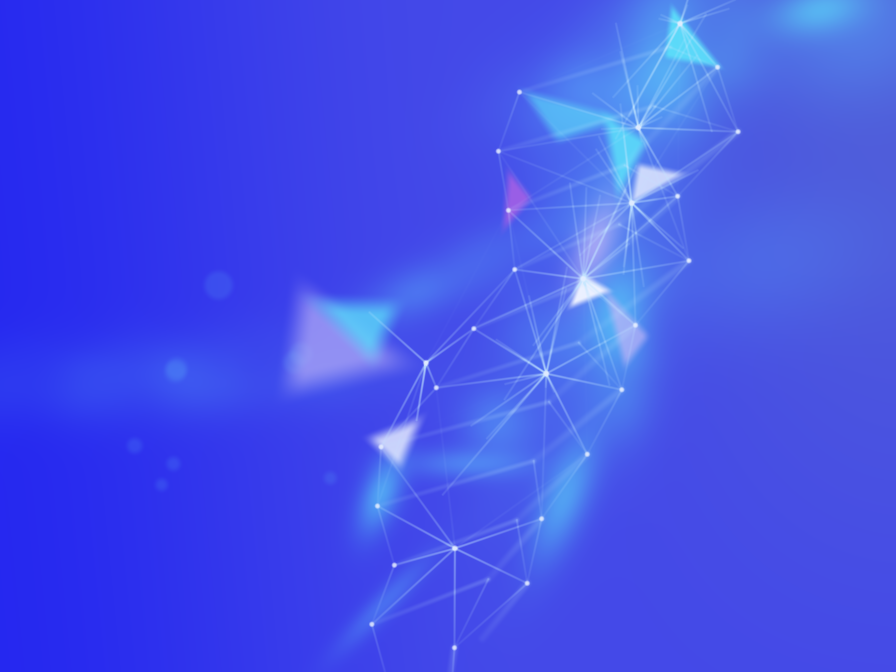
This background is drawn by a Shadertoy shader. Its source:

```glsl
const vec3 CYAN = vec3(.36, .88, .98);
const vec3 SKY = vec3(.34, .64, .97);
const vec3 PEARL = vec3(.92, .94, 1.);
const vec3 LILAC = vec3(.74, .70, .97);
const vec3 MAGENTA = vec3(.68, .38, .9);
const int RIM_COUNT = 10;
const int HUB_COUNT = 7;
const vec2 HUBS[HUB_COUNT] = vec2[HUB_COUNT](
    vec2(.813, .444), vec2(.868, .585), vec2(.94, .698), vec2(.95, .81),
    vec2(1.012, .965), vec2(.634, .46), vec2(.677, .184));

vec2 hash2(vec2 p) {
    p = vec2(dot(p, vec2(127.1, 311.7)), dot(p, vec2(269.5, 183.3)));
    return fract(sin(p) * 43758.5);
}

float corner(vec2 cell, vec2 f, vec2 o) {
    return dot(hash2(cell + o) * 2. - 1., f - o);
}

float gradientNoise(vec2 p) {
    vec2 i = floor(p), f = fract(p), u = f * f * (3. - 2. * f);
    float low = mix(corner(i, f, vec2(0)), corner(i, f, vec2(1, 0)), u.x);
    return mix(low, mix(corner(i, f, vec2(0, 1)), corner(i, f, vec2(1)), u.x), u.y);
}

// Soft rotated ellipse
float glow(vec2 p, vec2 center, vec2 radius, float angle) {
    float c = cos(angle), s = sin(angle);
    vec2 q = mat2(c, -s, s, c) * (p - center) / radius;
    return exp(-dot(q, q));
}

float disc(vec2 p, vec2 center, float radius, float soft) {
    return 1. - smoothstep(radius - soft, radius + soft, length(p - center));
}

// Thin line that fades towards its end
float strand(vec2 p, vec2 a, vec2 b, float width) {
    vec2 d = b - a;
    float h = clamp(dot(p - a, d) / dot(d, d), 0., 1.);
    return (1. - smoothstep(0., width, length(p - a - d * h))) * (1. - .6 * h);
}

float side(vec2 p, vec2 a, vec2 b) {
    vec2 d = b - a;
    return (d.x * (p.y - a.y) - d.y * (p.x - a.x)) / length(d);
}

// Blurred triangle
float facet(vec2 p, vec2 a, vec2 b, vec2 c, float blur) {
    vec3 e = vec3(side(p, a, b), side(p, b, c), side(p, c, a)) * sign(side(c, a, b));
    e = smoothstep(-blur, blur, e);
    return e.x * e.y * e.z;
}

// Node positions along the rims and the core of the web
vec2 leftRim(float i) {
    float y = .863 - .088 * i;
    return vec2(.57 + .185 * smoothstep(.32, .58, y) + .018 * cos(i * 2.4), y);
}

vec2 rightRim(float i) {
    float y = .9 - .096 * i;
    return vec2(.68 + .66 * y - .22 * y * y + .03 * sin(i * 2.8 - 1.2), y);
}

vec2 coreNode(float i) {
    float y = .93 - .088 * i;
    return vec2(.69 + .33 * y + .012 * sin(i * 2.7), y);
}

vec3 backdrop(vec2 p) {
    vec3 c = mix(vec3(.145, .155, .94), vec3(.265, .285, .91), smoothstep(-.05, .8, p.x + .1 * p.y));
    return mix(c, vec3(.31, .36, .85), smoothstep(.8, 1.35, p.x) * smoothstep(-.2, .9, p.y));
}

vec3 addHaze(vec3 c, vec2 p) {
    float mist = 1. + .9 * gradientNoise(p * 9.);
    c = mix(c, SKY, .24 * mist * glow(p, vec2(.25, .44), vec2(.32, .06), .05));
    c = mix(c, SKY, .45 * mist * glow(p, vec2(.67, .59), vec2(.15, .04), .4));
    c = mix(c, SKY, .26 * glow(p, vec2(1.13, .61), vec2(.18, .1), .2));
    c = mix(c, SKY, .42 * glow(p, vec2(1.28, .95), vec2(.14, .1), .3));
    c = mix(c, SKY, .6 * mist * glow(p, vec2(.93, .88), vec2(.16, .09), .4));
    c = mix(c, SKY, .5 * mist * glow(p, vec2(.89, .62), vec2(.32, .1), 1.25));
    c = mix(c, CYAN, .55 * mist * glow(p, vec2(1.02, .93), vec2(.08, .1), -.4));
    c = mix(c, CYAN, .6 * glow(p, vec2(1.22, .985), vec2(.07, .035), .2));
    c = mix(c, CYAN, .5 * mist * glow(p, vec2(.925, .52), vec2(.05, .13), 0.));
    c = mix(c, CYAN, .55 * glow(p, vec2(.84, .26), vec2(.1, .035), 1.2));
    c = mix(c, CYAN, .6 * glow(p, vec2(.567, .265), vec2(.06, .027), 1.2));
    c = mix(c, SKY, .6 * glow(p, vec2(.7, .31), vec2(.09, .022), 0.));
    c = mix(c, SKY, .5 * glow(p, vec2(.74, .37), vec2(.05), 0.));
    c = mix(c, SKY, .45 * glow(p, vec2(.57, .1), vec2(.09, .018), .8));
    return mix(c, LILAC, .75 * glow(p, vec2(.885, .635), vec2(.07, .028), 1.2));
}

vec3 addFacets(vec3 c, vec2 p) {
    c = mix(c, LILAC, .65 * facet(p, vec2(.45, .57), vec2(.6, .46), vec2(.43, .42), .025));
    c = mix(c, CYAN, .75 * facet(p, vec2(.47, .55), vec2(.59, .545), vec2(.555, .465), .018));
    c = mix(c, CYAN, .9 * facet(p, vec2(1., .99), vec2(1.072, .9), vec2(.99, .915), .006));
    c = mix(c, CYAN, .6 * facet(p, vec2(.781, .863), vec2(.925, .825), vec2(.83, .79), .01));
    c = mix(c, CYAN, .85 * facet(p, vec2(.9, .828), vec2(.962, .79), vec2(.92, .71), .01));
    c = mix(c, PEARL, .8 * facet(p, vec2(.95, .755), vec2(1.017, .741), vec2(.94, .698), .007));
    c = mix(c, PEARL, facet(p, vec2(.866, .592), vec2(.908, .567), vec2(.848, .543), .006));
    c = mix(c, LILAC, .7 * facet(p, vec2(.9, .57), vec2(.964, .5), vec2(.93, .455), .008));
    c = mix(c, PEARL, .8 * facet(p, vec2(.55, .347), vec2(.625, .376), vec2(.595, .305), .011));
    return mix(c, MAGENTA, .8 * facet(p, vec2(.757, .745), vec2(.75, .66), vec2(.79, .705), .008));
}

vec3 addWeb(vec3 c, vec2 p, float width) {
    float lines = 0., dots = 0.;
    for (int n = 0; n < RIM_COUNT; n++) {
        float i = float(n);
        vec2 l = leftRim(i), r = rightRim(i), m = coreNode(i);
        lines += .2 * (strand(p, l, leftRim(i + 1.), width) + strand(p, r, rightRim(i + 1.), width));
        lines += .2 * (strand(p, m, l, width * 2.) + strand(p, m, r, width));
        lines += .17 * strand(p, r, coreNode(i + 2.), width * 3.);
        dots += disc(p, l, .0035, width * .6) + disc(p, r, .0035, width * .6);
        for (int h = 0; h < HUB_COUNT; h++) {
            vec2 hub = HUBS[h];
            vec2 reach = 1. - smoothstep(.12, .28, vec2(distance(hub, l), distance(hub, r)));
            lines += .5 * (reach.x * strand(p, hub, l, width) + reach.y * strand(p, hub, r, width));
            vec2 ray = (hash2(vec2(i, h)) - .5) * vec2(.2, .36);
            if (h < 5) lines += .35 * strand(p, hub, hub + ray + ray.y * vec2(.3, 0), width);
        }
    }
    for (int h = 0; h < HUB_COUNT; h++) dots += disc(p, HUBS[h], .004, width * .6);
    lines += .8 * strand(p, HUBS[5], vec2(.62, .375), width) + .5 * strand(p, HUBS[5], vec2(.55, .535), width);
    c = mix(c, vec3(.76, .9, 1.), min(lines, .88));
    return mix(c, PEARL, .75 * min(dots, 1.));
}

void mainImage(out vec4 fragColor, in vec2 fragCoord) {
    vec2 p = fragCoord / iResolution.y;
    float width = max(.003, 1.3 / iResolution.y);
    vec3 color = addHaze(backdrop(p), p);
    // Out-of-focus specks
    for (float n = 0.; n < 9.; n++) {
        vec2 rnd = hash2(vec2(n, 4));
        color = mix(color, SKY, .2 * disc(p, vec2(.14, .27) + rnd * vec2(.36, .34), .008 + .014 * rnd.y, .006));
    }
    fragColor = vec4(addWeb(addFacets(color, p), p, width), 1.);
}
```
